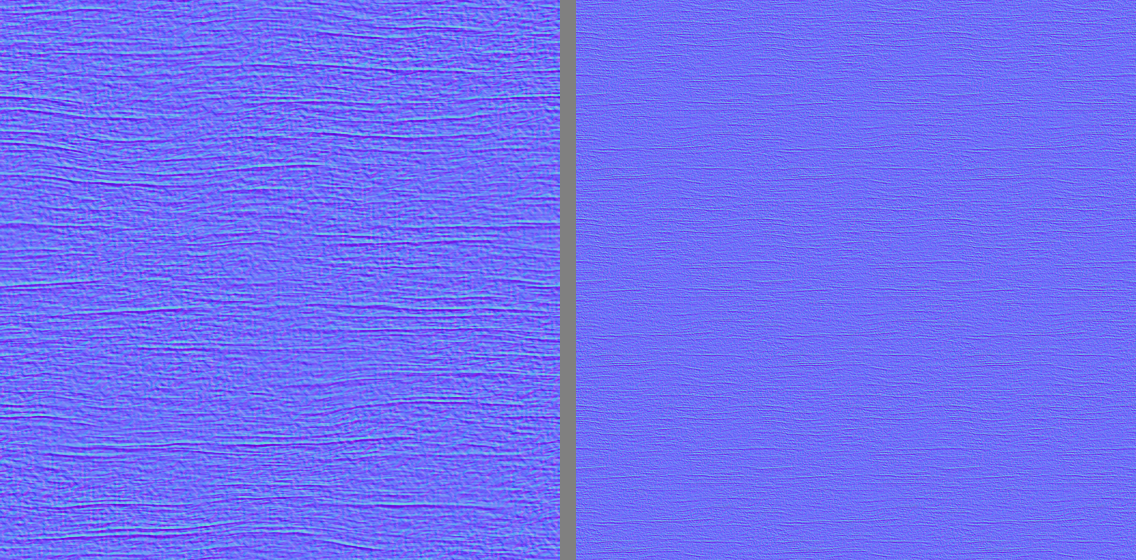
Left, the tile; right, the same tile 3 across and 3 down.
This texture map is drawn by a Shadertoy shader. Its source:

```glsl
// Tangent-space normal map of weathered wood: long wavy grain lines over
// fine fibres and grit. A wrapping height field is summed from scattered
// tapered strokes and sheared value noise, then turned into normals.

vec3 hash3(vec2 cell, float seed) {
    vec3 q = fract(vec3(cell, seed) * vec3(0.1031, 0.1030, 0.0973));
    q += dot(q, q.yxz + 33.33);
    return fract((q.xxy + q.yxx) * q.zyx);
}

// Value noise in -1..1 that wraps after one canvas; grid holds whole numbers
float noise(vec2 p, vec2 grid, float seed) {
    vec2 q = p * grid, c = floor(q), f = q - c;
    f = f * f * f * (f * (f * 6.0 - 15.0) + 10.0);
    float a = hash3(mod(c, grid), seed).x;
    float b = hash3(mod(c + vec2(1, 0), grid), seed).x;
    float d = hash3(mod(c + vec2(0, 1), grid), seed).x;
    float e = hash3(mod(c + vec2(1, 1), grid), seed).x;
    return mix(mix(a, b, f.x), mix(d, e, f.x), f.y) * 2.0 - 1.0;
}

// One tapered horizontal stroke per cell, with random place, length and tilt
float strokes(vec2 p, vec2 grid, float width, float seed) {
    vec2 q = p * grid, base = floor(q);
    float sigma = width * grid.y, height = 0.0;
    for (int j = -1; j <= 1; j++)
    for (int i = -1; i <= 1; i++) {
        vec2 cell = base + vec2(i, j);
        vec3 r = hash3(mod(cell, grid), seed);
        vec2 d = q - cell - r.xy;
        d.y += d.x * (fract(r.x * 13.0) - 0.5) * 0.5;
        float reach = mix(0.3, 0.98, r.z);
        float taper = 1.0 - smoothstep(reach * 0.4, reach, abs(d.x));
        float strength = fract(r.z * 17.0);
        strength = mix(0.1, 1.0, strength * strength);
        height += strength * taper * exp(-0.5 * d.y * d.y / (sigma * sigma));
    }
    return height * width;
}

float woodHeight(vec2 p) {
    // Broad waves and small wobbles bend the grain
    vec2 g = p;
    g.y += 0.013 * noise(p, vec2(4, 4), 1.0) + 0.003 * noise(p, vec2(9, 11), 2.0);
    g.y += 0.0009 * noise(p, vec2(28, 40), 3.0);

    // Grain lines, from long and deep to short and faint
    float h = 1.55 * strokes(g, vec2(4, 36), 0.0019, 4.0);
    h += 0.8 * strokes(g, vec2(8, 70), 0.0015, 5.0);
    h += 0.45 * strokes(g, vec2(17, 128), 0.0012, 6.0);

    // Fibres and grit; whole-number shears hide the lattice and still wrap
    float patches = 1.0 + 0.25 * noise(p, vec2(6, 9), 7.0);
    float fine = 0.0007 * noise(vec2(g.x + 5.0 * g.y, g.y), vec2(30, 180), 8.0);
    fine += 0.0006 * noise(vec2(g.x - 2.0 * g.y, g.y), vec2(75, 220), 9.0);
    fine += 0.0008 * noise(vec2(p.x + p.y, p.y - p.x), vec2(130, 130), 10.0);
    return h + fine * patches;
}

void mainImage(out vec4 fragColor, in vec2 fragCoord) {
    vec2 uv = fragCoord / iResolution.xy;

    // Slope by finite differences
    const float delta = 0.001;
    float h = woodHeight(uv);
    vec2 slope = vec2(woodHeight(uv + vec2(delta, 0)) - h,
                      woodHeight(uv + vec2(0, delta)) - h) / delta;

    // Encode the normal around a slightly tilted blue
    vec3 normal = normalize(vec3(-slope, 1.0));
    vec3 color = vec3(0.44, 0.435, 0.65) + normal * vec3(0.5, 0.5, 0.33);
    fragColor = vec4(clamp(color, 0.0, 1.0), 1.0);
}
```
